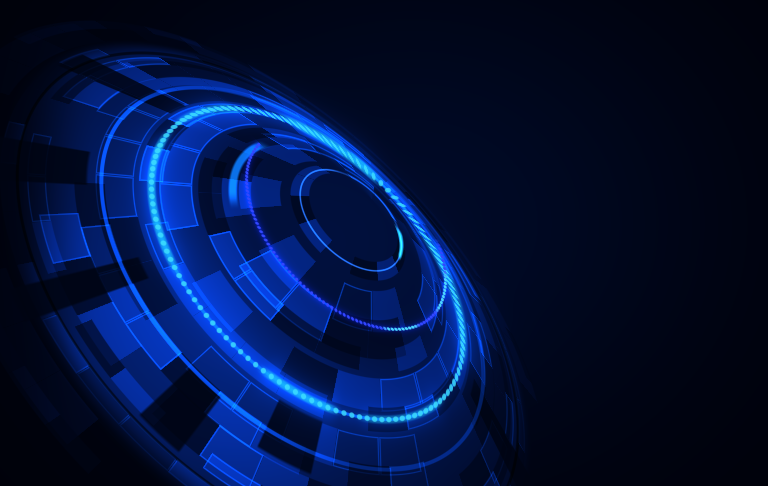
This background is drawn by a WebGL 1 fragment shader. Its source:

```glsl
precision highp float;
// A tilted technological disc glowing blue on a near-black navy field.
// Nested ellipses sliding along the short axis are solved into a ring radius
// and an angle; hashed panels, spokes, glowing arcs and beads use those two.
uniform vec2 u_resolution;

const float TAU = 6.2831853;
const vec2 AXES = vec2(1.24, 0.71);  // ellipse half axes per unit of radius
const float SLIDE = 0.594;           // centre shift per unit of radius

float hash(vec2 p) {
  return fract(sin(dot(p, vec2(127.1, 311.7))) * 43758.5453);
}

// Soft angular window around a middle angle.
float arc(float angle, float middle, float halfWidth) {
  float d = abs(mod(angle - middle + TAU * 0.5, TAU) - TAU * 0.5);
  return 1.0 - smoothstep(halfWidth * 0.6, halfWidth, d);
}

float line(float d, float halfWidth, float soft) {
  return 1.0 - smoothstep(halfWidth - soft, halfWidth + soft, abs(d));
}

// Dark radial block between two radii.
float spoke(float radius, float angle, float middle, float halfWidth, vec2 span) {
  float d = abs(mod(angle - middle + TAU * 0.5, TAU) - TAU * 0.5);
  return (1.0 - smoothstep(halfWidth - 0.006, halfWidth + 0.006, d))
       * smoothstep(span.x - 0.003, span.x + 0.003, radius)
       * (1.0 - smoothstep(span.y - 0.003, span.y + 0.003, radius));
}

// Round bead repeated along a ring; stretch is the arc length per radian.
float bead(float d, float angle, float count, float stretch, float size, float soft) {
  float along = (fract(angle / TAU * count) - 0.5) * TAU / count * stretch;
  return 1.0 - smoothstep(size - soft, size + soft, length(vec2(d, along)));
}

void main() {
  vec2 p = gl_FragCoord.xy / u_resolution.y;
  float soft = 0.8 / u_resolution.y;

  // Ring coordinates: q.x runs down-right, q.y up-right.
  vec2 rel = p - vec2(0.765, 0.59);
  vec2 q = vec2(rel.x - rel.y, rel.x + rel.y) * 0.70711;
  vec2 sq = AXES * AXES;
  float lead = 1.0 - SLIDE * SLIDE / sq.y;
  float lin = SLIDE * q.y / sq.y;
  float radius = (lin + sqrt(lin * lin + lead * dot(q * q, 1.0 / sq))) / lead;
  radius = max(radius, 0.001);
  vec2 local = vec2(q.x, q.y + SLIDE * radius);
  float angle = atan(local.y / AXES.y, local.x / AXES.x);
  float slope = length(local / sq) / max(radius - SLIDE * local.y / sq.y, 0.0001);
  float stretch = radius * length(AXES * vec2(sin(angle), cos(angle)));

  // Navy field with a broad glow behind the disc.
  vec2 away = (p - vec2(0.85, 0.54)) / vec2(0.72, 0.6);
  vec3 col = vec3(0.0, 0.004, 0.035) + vec3(0.002, 0.035, 0.12) * exp(-dot(away, away) * 1.4);

  // Disc body, lit from the middle left.
  vec2 lit = (p - vec2(0.47, 0.43)) / vec2(0.5, 0.56);
  float light = exp(-dot(lit, lit) * 0.85) * smoothstep(-0.02, 0.2, p.x);
  float disc = 1.0 - smoothstep(0.5, 0.56, radius);
  float body = mix(0.25, 1.0, smoothstep(0.15, 0.34, radius));
  col += vec3(0.014, 0.13, 0.44) * disc * body * light;

  // Overlapping rings of filled, dark and outlined panels.
  for (int i = 0; i < 13; i++) {
    float k = float(i);
    float inner = 0.09 + 0.042 * k;
    float wide = 0.025 + 0.045 * hash(vec2(k, 3.0));
    float count = 11.0 + floor(k * 1.6 + 6.0 * hash(vec2(k, 7.0)));
    float cell = fract(angle / TAU + hash(vec2(k, 1.0))) * count;
    float pick = hash(vec2(floor(cell), k + 11.0));
    float sideways = (0.5 - abs(fract(cell) - 0.5)) * TAU / count * stretch;
    float across = (wide * 0.5 - abs(radius - inner - wide * 0.5)) / slope;
    float edge = min(sideways, across);
    float inside = smoothstep(-soft, soft, edge);
    float glow = (0.25 + light) * (1.0 - 0.65 * smoothstep(0.5, 0.56, radius));
    float dark = inside * step(pick, 0.27) * 0.62;
    col = mix(col, vec3(0.0, 0.018, 0.085), dark);
    col += vec3(0.012, 0.11, 0.38) * inside * step(0.7, pick) * glow * 0.6;
    float outline = line(edge - 0.002, 0.0012, soft) * step(0.5, pick) * step(pick, 0.83);
    col += vec3(0.02, 0.22, 0.62) * outline * glow * disc * 0.7;
  }

  // Long dark spokes cutting the outer disc.
  float cut = spoke(radius, angle, 2.93, 0.07, vec2(0.34, 0.53));
  cut = max(cut, spoke(radius, angle, -2.7, 0.1, vec2(0.41, 0.55)));
  cut = max(cut, spoke(radius, angle, -2.12, 0.06, vec2(0.36, 0.56)));
  cut = max(cut, spoke(radius, angle, -1.52, 0.09, vec2(0.39, 0.5)));
  cut = max(cut, spoke(radius, angle, -1.06, 0.13, vec2(0.34, 0.42)));
  cut = max(cut, spoke(radius, angle, 0.35, 0.06, vec2(0.36, 0.62)));
  col = mix(col, vec3(0.0, 0.015, 0.07), cut * 0.85);

  // Plain rings: dark groove, wide outer ring, inner crescent, small ring.
  col *= 1.0 - 0.6 * line((radius - 0.51) / slope, 0.003, soft);
  float outer = line((radius - 0.389) / slope, 0.004, soft);
  col += vec3(0.02, 0.25, 0.75) * outer * (0.4 + 0.6 * arc(angle, -2.2, 1.5));
  float crescent = line((radius - 0.2) / slope, 0.008, soft * 2.0) * arc(angle, -2.95, 0.55);
  col += vec3(0.04, 0.4, 0.75) * crescent;
  float small = (radius - 0.103) / slope;
  col += vec3(0.15, 0.42, 0.85) * line(small, 0.0015, soft) * (1.0 - 0.6 * arc(angle, 1.6, 1.0));
  col += vec3(0.1, 0.6, 0.7) * line(small, 0.004, soft) * arc(angle, 0.55, 0.4);

  // Main ring: halo, cyan arcs and beads.
  float d = (radius - 0.317) / slope;
  float hot = arc(angle, -2.55, 0.6) + arc(angle, -1.1, 0.28) + arc(angle, 1.92, 0.35);
  hot += 0.6 * (arc(angle, -0.35, 0.4) + arc(angle, 0.8, 0.5) + arc(angle, 2.8, 0.3));
  hot = min(hot, 1.0);
  col += vec3(0.01, 0.2, 0.65) * exp(-abs(d) * 55.0) * (0.3 + 0.6 * hot);
  col += vec3(0.03, 0.35, 0.8) * line(d, 0.003, soft) * 0.6;
  col = mix(col, vec3(0.1, 0.72, 0.95), line(d, 0.008, soft * 2.0) * hot * 0.75);
  col = mix(col, vec3(0.25, 0.88, 0.98), bead(d, angle, 120.0, stretch, 0.0055, soft) * 0.8);

  // Violet dotted ring with its own centre and two cyan ends.
  vec2 off = p - vec2(0.712, 0.527);
  vec2 e = vec2(off.x - off.y, off.x + off.y) * 0.70711 / vec2(0.251, 0.144);
  float turn = atan(e.y, e.x);
  float gap = (length(e) - 1.0) * length(e) / max(length(e / vec2(0.251, 0.144)), 0.001);
  float pitch = length(vec2(0.251, 0.144) * vec2(sin(turn), cos(turn)));
  float shown = 1.0 - smoothstep(0.8, 1.0, turn);
  float tip = max(arc(turn, -0.45, 0.25), arc(turn, 0.35, 0.3));
  vec3 dotColor = mix(vec3(0.2, 0.28, 1.0), vec3(0.3, 0.85, 1.0), tip);
  col += vec3(0.02, 0.06, 0.5) * exp(-abs(gap) * 200.0) * shown;
  col = mix(col, dotColor, bead(gap, turn, 150.0, pitch, 0.0032, soft) * shown);

  gl_FragColor = vec4(clamp(col, 0.0, 1.0), 1.0);
}
```
